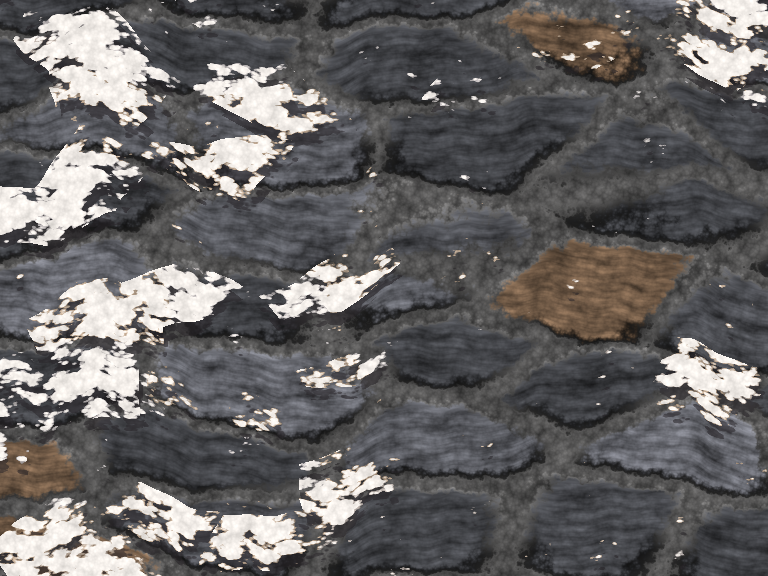
Write a WebGL 1 fragment shader that draws this texture.

```glsl
precision highp float;
// A dry, shaded wall of flat slate stones bedded in gritty mortar, with ragged sun patches.
// Stretched cellular noise lays the stones; layered cells add grit, strata and sun edges;
// layered sines bend the courses.
uniform vec2 u_resolution;

struct Cell {
  vec2 offset;   // from the cell centre to the point
  float dist;    // distance to the nearest centre
  float edge;    // gap to the second nearest centre
  float id;
};

vec2 hash2(vec2 p) {
  vec3 q = fract(p.xyx * vec3(0.1031, 0.1030, 0.0973));
  q += dot(q, q.yzx + 33.33);
  return fract((q.xx + q.yz) * q.zy);
}

Cell cellular(vec2 p, float jitter) {
  vec2 base = floor(p);
  Cell cell = Cell(vec2(0.0), 8.0, 0.0, 0.0);
  float second = 8.0;
  for (int j = -1; j <= 1; j++) {
    for (int i = -1; i <= 1; i++) {
      vec2 node = base + vec2(float(i), float(j));
      vec2 centre = node + 0.5 + jitter * (hash2(node) - 0.5);
      vec2 offset = p - centre;
      float d = length(offset);
      if (d < cell.dist) {
        second = cell.dist;
        cell.dist = d;
        cell.offset = offset;
        cell.id = hash2(node + 71.0).x;
      } else {
        second = min(second, d);
      }
    }
  }
  cell.edge = second - cell.dist;
  return cell;
}

// Three layers of cells, centred near zero
float grit(vec2 p) {
  float sum = 0.0;
  float weight = 0.5;
  for (int i = 0; i < 3; i++) {
    sum += weight * (0.46 - cellular(p, 1.0).dist);
    p = mat2(0.97, 0.24, -0.24, 0.97) * p * 2.1 + 17.3;
    weight *= 0.62;
  }
  return sum;
}

vec2 bend(vec2 p, float amount) {
  float frequency = 7.0;
  for (int i = 0; i < 5; i++) {
    p += amount * sin(p.yx * frequency + vec2(1.3, 4.1) * float(i + 1));
    frequency *= 1.9;
    amount *= 0.56;
  }
  return p;
}

mat2 turn(float angle) {
  float c = cos(angle), s = sin(angle);
  return mat2(c, s, -s, c);
}

// How open to the sun each part of the wall is
float exposure(vec2 p) {
  float left = 1.0 - smoothstep(0.05, 0.85, p.x);
  float right = smoothstep(0.95, 1.25, p.x);
  return 0.15 + 0.58 * left + 0.28 * right * (0.5 + 0.5 * p.y);
}

// Positive inside the ragged sun patches
float sunField(vec2 p, float open) {
  Cell spot = cellular(p * vec2(5.5, 9.5) + 3.7, 0.9);
  float reach = mix(-0.3, 0.58, smoothstep(spot.id, spot.id + 0.25, open));
  return reach - spot.dist + 1.9 * grit(p * vec2(17.0, 32.0) + 5.0);
}

void main() {
  vec2 p = gl_FragCoord.xy / u_resolution.y;
  vec2 bent = bend(p, 0.016);
  float grain = grit(p * 44.0);
  float blotch = grit(bent * vec2(9.0, 14.0) + 40.0);

  // Stones sunk to different depths in the mortar
  Cell stone = cellular(bent * vec2(3.0, 7.2) + vec2(2.3, 6.1), 0.85);
  float tint = fract(stone.id * 13.7);
  float rim = stone.edge - 0.15 * fract(stone.id * 7.3) + 0.25 * grain;
  float body = smoothstep(0.06, 0.15, rim);
  float strata = grit(turn(0.3 * (stone.id - 0.5)) * bent * vec2(9.0, 48.0) + tint * 20.0);

  vec3 mortar = vec3(0.315, 0.312, 0.310) * (1.0 + 1.0 * grain + 0.5 * blotch);
  vec3 slate = mix(vec3(0.235, 0.240, 0.255), vec3(0.37, 0.375, 0.40), smoothstep(0.62, 0.95, tint));
  float ochre = smoothstep(0.90, 0.93, stone.id);
  slate = mix(slate, vec3(0.40, 0.32, 0.25), ochre);
  slate *= 1.0 + 0.6 * grain + 1.1 * strata + 0.5 * blotch;
  vec3 color = mix(mortar, slate, body);

  // Dark gaps under the stones, paler ledges on top
  float band = smoothstep(0.0, 0.07, rim) * (1.0 - smoothstep(0.09, 0.24, rim));
  float under = smoothstep(0.08, 0.35, -stone.offset.y);
  float ledge = smoothstep(0.08, 0.35, stone.offset.y);
  color *= 1.0 - 0.62 * band * under + 0.22 * band * ledge;

  // Sun patches with a shadow below each
  float open = exposure(p);
  float sun = sunField(bent, open);
  float above = smoothstep(0.05, 0.2, sunField(bent + vec2(-0.006, 0.022), open));
  color = mix(color, vec3(0.15, 0.135, 0.15), 0.55 * above);
  vec3 halfLit = mix(vec3(0.66, 0.64, 0.64), vec3(0.66, 0.58, 0.50), smoothstep(0.4, 0.8, tint));
  color = mix(color, halfLit * (1.0 + 0.9 * grain), smoothstep(0.05, 0.12, sun));
  color = mix(color, vec3(0.95, 0.93, 0.91) * (1.0 + 0.3 * grain), smoothstep(0.12, 0.22, sun));

  gl_FragColor = vec4(clamp(color, 0.0, 1.0), 1.0);
}
```
